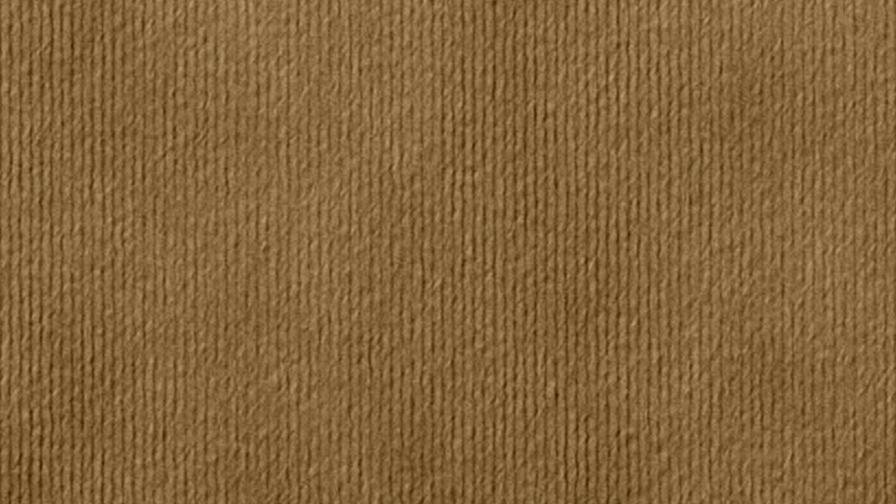
Write a Shadertoy shader that draws this texture.

```glsl
#define RIBS 87.0
#define TILE_WIDTH 0.586
#define RIB_WOBBLE 0.16
#define GROOVE_DEPTH 0.145
#define FIBRE_RELIEF 0.30
#define GRAIN 0.09
#define BLOTCHES 0.10
#define FALLOFF 0.04
#define BASE_COLOUR vec3(0.499, 0.379, 0.218)
#define TAU 6.2831853

float hash(vec2 cell) {
    vec3 q = fract(vec3(cell.xyx) * 0.1031);
    q += dot(q, q.yzx + 33.33);
    return fract((q.x + q.y) * q.z);
}

float noise(vec2 p) {
    vec2 cell = floor(p);
    vec2 f = fract(p);
    f = f * f * (3.0 - 2.0 * f);
    float low = mix(hash(cell), hash(cell + vec2(1.0, 0.0)), f.x);
    float high = mix(hash(cell + vec2(0.0, 1.0)), hash(cell + vec2(1.0)), f.x);
    return mix(low, high, f.y);
}

float fbm(vec2 p) {
    float sum = 0.0;
    float weight = 0.5;
    for (int i = 0; i < 4; i++) {
        sum += weight * noise(p);
        p = p * 2.03 + 17.1;
        weight *= 0.5;
    }
    return sum;
}

vec2 rotate(vec2 p, float angle) {
    float c = cos(angle);
    float s = sin(angle);
    return vec2(c * p.x - s * p.y, s * p.x + c * p.y);
}

// Layers of short slanted threads
float fibreHeight(vec2 p) {
    vec2 bent = p + 0.008 * vec2(noise(p * 38.0), noise(p * 38.0 + 51.0));
    float height = 0.0;
    for (int i = 0; i < 3; i++) {
        float angle = -0.75 + 0.65 * float(i);
        height += noise(rotate(bent, angle) * vec2(150.0, 55.0) + 73.0 * float(i));
    }
    return height / 3.0;
}

// Dark furrows between the ribs, uneven along their length
float groove(vec2 p, float across) {
    float wobble = noise(vec2(across * RIBS * 0.8, p.y * 32.0)) - 0.5;
    wobble += noise(p * vec2(90.0, 75.0)) - 0.5;
    float phase = across * RIBS + RIB_WOBBLE * wobble;
    float valley = 0.5 + 0.5 * cos(TAU * phase + 0.3 * sin(TAU * phase));
    float wear = 0.9 + 0.2 * cos(TAU * (across - 0.6) / TILE_WIDTH);
    wear += 0.9 * (noise(vec2(across * RIBS, p.y * 22.0)) - 0.5);
    return wear * (pow(valley, 1.6) - 0.42);
}

vec3 paper(vec2 p, float across) {
    // Light falls from the upper left
    vec2 toLight = vec2(-0.0035, 0.0045);
    float relief = fibreHeight(p) - fibreHeight(p + toLight);
    float grain = noise(p * 230.0) - 0.5;
    float blotch = fbm(p * vec2(6.0, 4.0)) - 0.47;

    float shade = -GROOVE_DEPTH * groove(p, across);
    shade += FIBRE_RELIEF * relief + GRAIN * grain + BLOTCHES * blotch;
    shade += FALLOFF * (p.y - 0.5);
    shade -= 0.012 * cos(TAU * (across - 0.6) / TILE_WIDTH);
    return BASE_COLOUR + shade;
}

void mainImage(out vec4 fragColor, in vec2 fragCoord) {
    // Four samples per pixel smooth the fine threads
    vec3 colour = vec3(0.0);
    for (int i = 0; i < 4; i++) {
        vec2 offset = vec2(float(i % 2), float(i / 2)) * 0.5 - 0.25;
        vec2 point = fragCoord + offset;
        colour += paper(point / iResolution.y, point.x / iResolution.x);
    }
    fragColor = vec4(clamp(colour * 0.25, 0.0, 1.0), 1.0);
}
```
